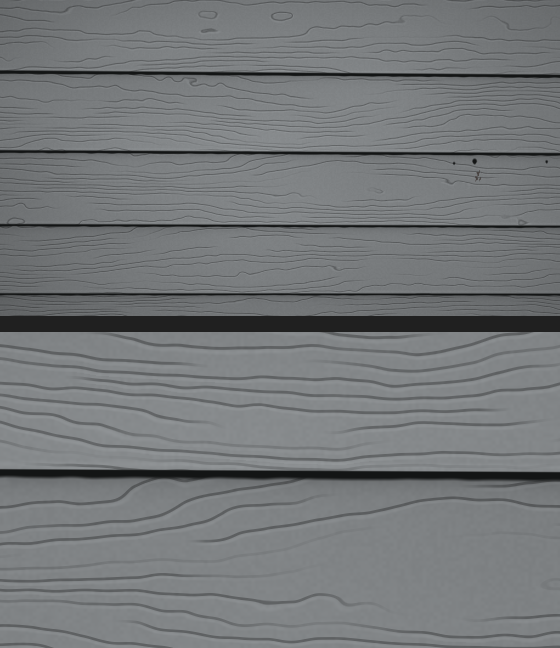
Top: the whole. Bottom: its middle third, enlarged.
This texture is drawn by a Shadertoy shader. Its source:

```glsl
// Grey lap siding: embossed wood-grain boards with dark overlaps between them.
// Board rows come from a slightly foreshortened, tilted row coordinate; the
// grain is drawn as broken contour lines of a stretched, warped noise field.

#define FIRST_GAP 0.2345            // height of the first overlap, from the top
#define ROW_SCALE vec2(3.848, 0.654) // rows per height, and its growth downward
#define TILT 0.0135                 // slope of the upper overlap
#define GRAIN_DENSITY 50.0
#define GRAIN_WIDTH 0.0029
#define GRAIN_DEPTH 0.27
#define PAINT vec3(0.503, 0.516, 0.524)
#define GAP_COLOR vec3(0.075, 0.082, 0.082)
#define STAIN_COLOR vec3(0.24, 0.21, 0.20)

float hash(vec2 p) {
    return fract(sin(dot(p, vec2(127.1, 311.7))) * 43758.5453);
}

float noise(vec2 p) {
    vec2 i = floor(p), f = fract(p);
    f = f * f * (3.0 - 2.0 * f);
    return mix(mix(hash(i), hash(i + vec2(1, 0)), f.x),
               mix(hash(i + vec2(0, 1)), hash(i + vec2(1, 1)), f.x), f.y);
}

// Height field whose integer steps each carry one grain line
float grainField(vec2 p, float seed) {
    vec2 q = p + vec2(seed * 7.3, 0.0);
    return p.y * GRAIN_DENSITY
         + 5.0 * noise(q * vec2(1.6, 10.0))
         + 1.0 * noise(q * vec2(9.0, 25.0) + 31.0)
         + 0.3 * noise(q * vec2(36.0, 60.0) + 67.0);
}

// Relief of the grain: negative in the grooves, positive on their lit lower rim
float grainRelief(vec2 p, float seed, float px) {
    const float e = 0.001;
    float f = grainField(p, seed);
    vec2 slope = vec2(grainField(p + vec2(e, 0), seed),
                      grainField(p + vec2(0, e), seed)) - f;
    float steep = max(length(slope) / e, 14.0);
    float d = (fract(f) - 0.5) / steep * (slope.y < 0.0 ? -1.0 : 1.0);
    float id = floor(f);
    float broken = smoothstep(0.22, 0.5, noise(vec2(p.x * 6.0 + id * 3.7, id * 9.1 + seed)));
    float groove = clamp((0.5 * GRAIN_WIDTH - abs(d)) / px + 0.5, 0.0, 1.0);
    float rim = smoothstep(0.003, 0.0, abs(d - 0.0037));
    return broken * (0.22 * rim - groove);
}

// Nail holes and the rough stain under the largest one
vec3 addDamage(vec3 color, vec2 p, float px) {
    vec3 holes[3] = vec3[3](vec3(1.437, 0.483, 0.0033),
                            vec3(1.502, 0.489, 0.0070),
                            vec3(1.730, 0.488, 0.0036));
    for (int i = 0; i < 3; i++) {
        vec2 q = p - holes[i].xy;
        q.x *= 1.0 - 45.0 * min(q.y, 0.0);
        float d = length(q * vec2(1.0, 0.8)) - holes[i].z;
        color = mix(color, GAP_COLOR, smoothstep(px, -px, d));
    }
    vec2 s = p - vec2(1.514, 0.443);
    s.x -= 0.12 * s.y;
    float patchy = smoothstep(0.48, 0.7, noise(p * vec2(230.0, 150.0)));
    float area = smoothstep(1.0, 0.6, length(s / vec2(0.012, 0.030)));
    return mix(color, STAIN_COLOR, 0.8 * patchy * area);
}

void mainImage(out vec4 fragColor, in vec2 fragCoord) {
    vec2 p = fragCoord / iResolution.y;
    vec2 uv = fragCoord / iResolution.xy;
    float px = 1.0 / iResolution.y;

    // Row coordinate: integers lie on the overlaps, growing downward
    float u = 1.0 - p.y - FIRST_GAP;
    u -= TILT * (uv.x - 0.5) * (1.0 - 1.3 * u);
    float row = u * (ROW_SCALE.x + ROW_SCALE.y * u);
    float rowSlope = ROW_SCALE.x + 2.0 * ROW_SCALE.y * u;
    float board = floor(row), t = row - board;
    float d = (row - floor(row + 0.5)) / rowSlope;

    // Painted board with uneven tone and grain
    float seed = board + 11.0;
    float light = 0.965 + 0.045 * t + 0.02 * (hash(vec2(seed, 3.0)) - 0.5);
    light += 0.05 * (noise(p * vec2(2.5, 7.0)) - 0.5);
    light += 0.035 * (noise(p * 260.0) - 0.5);
    light += GRAIN_DEPTH * grainRelief(vec2(p.x, row * 0.24), seed, px);

    // Shadow below each overlap and a faint lit lip above it
    light *= 1.0 - 0.24 * exp(-max(t / rowSlope, 0.0) / 0.011);
    light += 0.04 * smoothstep(0.005, 0.0, abs(d + 0.010));

    // Lens falloff
    vec2 c = (uv - vec2(0.52, 0.56)) * vec2(1.0, 0.85);
    light *= 1.03 - 0.50 * dot(c, c);
    vec3 color = PAINT * light;
    color = addDamage(color, p, px);

    // Dark overlap: crisp upper edge, softer and ragged lower edge
    float width = mix(0.0098, 0.0060, clamp(u / 0.7, 0.0, 1.0));
    float ragged = 0.002 * (noise(vec2(p.x * 45.0, board)) - 0.5);
    float gap = smoothstep(-0.5 * width - px, -0.5 * width + px, d)
              * smoothstep(0.5 * width + 0.0025, 0.5 * width - 0.0025, d + ragged);
    color = mix(color, GAP_COLOR, gap);

    fragColor = vec4(color, 1.0);
}
```
